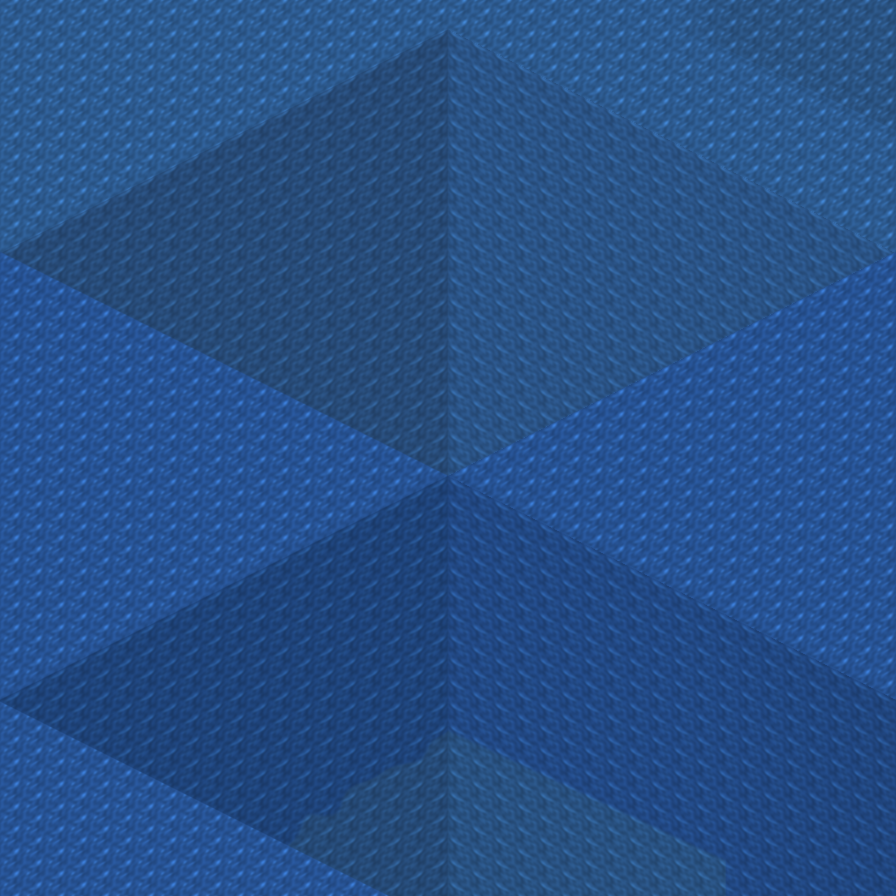
A WebGL 1 fragment shader for this background:

```glsl
precision highp float;
uniform vec2 u_resolution;

// Pseudo-random unit gradient on a lattice that wraps every "period" cells
vec2 gradientAt(vec2 cell, float period) {
  cell = mod(cell, period);
  float angle = 6.2832 * fract(sin(dot(cell, vec2(127.1, 311.7))) * 437.58);
  return vec2(cos(angle), sin(angle));
}

float gradientNoise(vec2 p, float period) {
  vec2 i = floor(p), f = p - i;
  vec2 w = f * f * (3.0 - 2.0 * f);
  vec2 e = vec2(1.0, 0.0);
  float low = mix(dot(gradientAt(i, period), f),
                  dot(gradientAt(i + e.xy, period), f - e.xy), w.x);
  float high = mix(dot(gradientAt(i + e.yx, period), f - e.yx),
                   dot(gradientAt(i + e.xx, period), f - e.xx), w.x);
  return mix(low, high, w.y);
}

// Antialiased coverage of the side where d is positive
float cover(float d) {
  return smoothstep(-0.0012, 0.0012, d);
}

float spot(vec2 p, vec2 radius) {
  p /= radius;
  return exp(-dot(p, p));
}

// Short curved stroke through the origin, tilted by slope
float stroke(vec2 c, float slope, float halfLength) {
  float d = c.y - slope * c.x - 0.4 * c.x * c.x;
  return exp(-d * d / 0.006) * smoothstep(halfLength, 0.4 * halfLength, abs(c.x));
}

// Repeating sheared water tile: x = grain, y = crests, z = sparkles
vec3 waterTile(vec2 p, float tilt) {
  vec2 q = vec2(p.x, p.y - 0.5 * p.x) / 0.025;
  vec2 c = fract(q) - 0.5;
  float crests = stroke(c - vec2(0.05, 0.06), tilt, 0.43)
               + 0.5 * stroke(c - vec2(-0.2, -0.3), tilt, 0.25);
  float sparkles = spot(c - vec2(0.25, 0.14), vec2(0.12, 0.09))
                 + 0.8 * spot(c + vec2(0.24, 0.12), vec2(0.1, 0.08))
                 + 0.4 * spot(c - vec2(0.1, -0.34), vec2(0.14, 0.06));
  return vec3(gradientNoise(q * 5.0, 5.0), crests, sparkles);
}

void main() {
  vec2 p = gl_FragCoord.xy / u_resolution;
  float dx = p.x - 0.5, a = abs(dx);
  float right = cover(dx);

  // Folded cube faces meeting on the vertical centre line
  float belowApex = cover(0.967 - 0.5 * a - p.y);
  float belowUpper = cover(0.469 + 0.5 * a - p.y);
  float belowMiddle = cover(0.469 - 0.5 * a - p.y);
  float lowerLeft = cover(-0.033 + 0.5 * a - p.y) * (1.0 - right);

  vec3 brightBlue = vec3(0.146, 0.312, 0.56);
  vec3 col = vec3(0.17, 0.343, 0.545);

  // Shaded patch in the upper right corner
  float corner = cover(p.y - 0.955 + 0.48 * (p.x - 0.79))
               * smoothstep(0.74, 0.83, p.x);
  col = mix(col, vec3(0.16, 0.315, 0.495), corner);

  vec3 upperSide = mix(vec3(0.149, 0.284, 0.455), vec3(0.162, 0.318, 0.512), right);
  vec3 lowerSide = mix(vec3(0.115, 0.254, 0.462), vec3(0.128, 0.275, 0.503), right);
  lowerSide *= 1.0 - 0.04 * smoothstep(0.25, 0.5, dx);
  col = mix(col, upperSide, belowApex);
  col = mix(col, brightBlue, belowUpper);
  col = mix(col, lowerSide, belowMiddle);

  // Muted patch at the bottom, ragged on its left side
  float ragged = 0.185 + 0.7 * dx + 0.03 * gradientNoise(p * 22.0, 64.0);
  float patchTop = mix(ragged, 0.185 - 0.47 * dx, right);
  float muted = smoothstep(-0.003, 0.003, patchTop - p.y) * cover(0.81 - p.x);
  vec3 mutedBlue = mix(vec3(0.142, 0.28, 0.45), vec3(0.155, 0.31, 0.492), right);
  col = mix(col, mutedBlue, muted * belowMiddle);
  col = mix(col, brightBlue, lowerLeft);

  // Side faces carry soft crests, mirrored on the right;
  // top faces carry sharper sparkles along flatter strokes
  float side = belowApex * (1.0 - belowUpper) + belowMiddle * (1.0 - lowerLeft);
  vec2 tilePoint = vec2(side * right > 0.5 ? -dx : dx, p.y);
  vec3 water = waterTile(tilePoint, mix(-0.22, 0.0, side));
  float light = mix(0.4 * water.y + 0.95 * water.z,
                    0.58 * water.y + 0.25 * water.z, side);
  col *= 1.0 + 0.24 * water.x;
  vec3 glow = mix(vec3(0.08, 0.165, 0.26), vec3(0.07, 0.15, 0.225), side);
  gl_FragColor = vec4(col + glow * light, 1.0);
}
```
